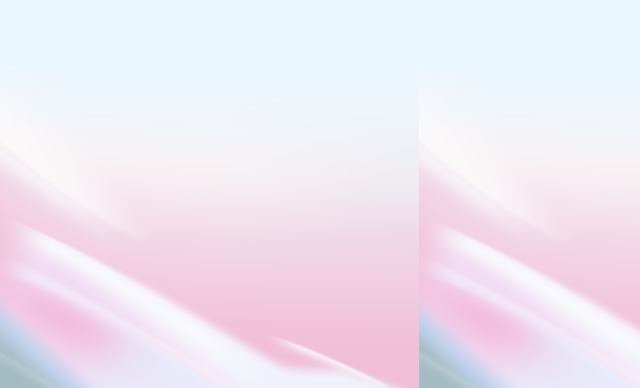
Write a Shadertoy shader that draws this background.

```glsl
#define SEAM 0.655
#define SKY vec3(0.912, 0.970, 1.0)
#define MIST vec3(0.948, 0.962, 0.982)
#define CREAM vec3(0.970, 0.945, 0.955)
#define BLUSH vec3(0.950, 0.835, 0.898)
#define ROSE vec3(0.943, 0.750, 0.845)
#define SILK vec3(0.970, 0.970, 0.990)
#define LILAC vec3(0.945, 0.860, 0.950)
#define ORCHID vec3(0.950, 0.735, 0.870)
#define PERIWINKLE vec3(0.735, 0.820, 0.925)
#define SLATE vec3(0.640, 0.735, 0.765)

// Bell curve with separate widths above and below zero
float bell(float d, float above, float below) {
    float t = d / (d > 0.0 ? above : below);
    return exp(-t * t);
}

float softMax(float a, float b, float blend) {
    return 0.5 * (a + b + sqrt((a - b) * (a - b) + blend * blend));
}

// Vertical wash, with the pink rising at the left
vec3 wash(vec2 p) {
    float h = p.y - 0.20 * exp(-5.0 * p.x) * smoothstep(0.80, 0.50, p.y);
    vec3 c = mix(ROSE, BLUSH, smoothstep(0.08, 0.37, h));
    c = mix(c, CREAM, smoothstep(0.30, 0.57, h));
    c = mix(c, MIST, smoothstep(0.52, 0.70, h));
    c = mix(c, SKY, smoothstep(0.64, 0.92, h));
    float cool = smoothstep(0.5, 1.1, p.x) * bell(p.y - 0.52, 0.16, 0.18);
    return c - cool * vec3(0.030, 0.018, 0.008);
}

// Two tapering strands of light at the upper left
vec3 strands(vec3 c, vec2 p) {
    float upper = p.y - (0.646 - 0.90 * p.x + 0.53 * p.x * p.x);
    float lower = p.y - (0.610 - 0.76 * p.x + 0.13 * p.x * p.x);
    float fade = smoothstep(0.43, 0.16, p.x);
    float spread = mix(0.025, 0.12, fade);
    c = mix(c, vec3(0.985, 0.980, 0.983), 0.85 * fade * bell(upper, spread, 0.014));
    fade = smoothstep(0.35, 0.12, p.x);
    return mix(c, SILK, 0.72 * fade * bell(lower, 0.018, 0.035));
}

// Folded ribbon sweeping down to the right
vec3 ribbon(vec3 c, vec2 p) {
    float slope = 0.45 - 0.45 * p.x - 0.14 * p.x * p.x;
    float ground = 0.045 - 0.35 * max(p.x - 0.88, 0.0);
    float depth = softMax(slope, ground, 0.02) - p.y;
    float soft = mix(0.006, 0.024, smoothstep(0.1, 0.6, p.x));
    float enter = smoothstep(0.01, 0.15, p.x + 0.4 * depth);
    float cover = smoothstep(-soft, soft, depth) * enter;

    // White crest, lilac body and a fine second highlight
    float width = mix(0.035, 0.085, smoothstep(0.1, 0.65, p.x));
    vec3 body = mix(LILAC, SILK, bell(depth - 0.6 * width, width, width));
    body = mix(body, SILK, 0.40 * bell(depth - 0.115 - 0.03 * p.x, 0.022, 0.012));
    body = mix(body, vec3(0.935, 0.945, 0.985), smoothstep(0.50, 0.72, p.x) * 0.8);

    // Lower fold, pale at its rim
    float fold = 0.30 - 0.33 * p.x - 0.36 * p.x * p.x - p.y;
    vec3 inner = mix(LILAC, vec3(0.910, 0.915, 0.980),
                     smoothstep(0.14, 0.36, p.x + 0.7 * (0.08 - p.y)));
    vec2 q = p - vec2(0.17, 0.175);
    float along = dot(q, vec2(0.88, -0.47));
    float across = dot(q, vec2(0.47, 0.88));
    float glow = bell(along, 0.16, 0.22) * bell(across, 0.055, 0.075);
    inner = mix(inner, ORCHID, 0.92 * glow);
    inner = mix(inner, SILK, 0.30 * bell(fold, 0.018, 0.004) * smoothstep(0.04, 0.25, p.x));
    body = mix(body, inner, smoothstep(-0.006, 0.012, fold));
    return mix(c, body, cover);
}

// Blue rim and slate shade in the lower left corner
vec3 corner(vec3 c, vec2 p) {
    float inside = 0.195 - 0.91 * p.x - p.y;
    c = mix(c, PERIWINKLE, 0.9 * smoothstep(-0.055, 0.035, inside));
    c = mix(c, SLATE, smoothstep(0.01, 0.11, inside));
    float line = p.y - (0.088 - 0.62 * p.x);
    return mix(c, vec3(0.76, 0.83, 0.85), 0.45 * bell(line, 0.008, 0.018));
}

// Thin streak at the lower right, sharp on its upper side
vec3 streak(vec3 c, vec2 p) {
    float x = p.x - 0.68;
    float line = p.y - (0.140 - 0.34 * x - 0.28 * x * x);
    float fade = smoothstep(0.0, 0.10, x) * smoothstep(0.42, 0.25, x);
    return mix(c, SILK, 0.80 * fade * bell(line, 0.004, 0.016));
}

vec3 scene(vec2 p) {
    vec3 c = strands(wash(p), p);
    c = ribbon(c, p);
    c = corner(c, p);
    return streak(c, p);
}

void mainImage(out vec4 fragColor, in vec2 fragCoord) {
    vec2 p = fragCoord / iResolution.y;
    float seam = SEAM * iResolution.x / iResolution.y;
    float pixel = 0.5 / iResolution.y;

    // The panel starts again to the right of the seam
    float side = smoothstep(-pixel, pixel, p.x - seam);
    vec3 color = mix(scene(p), scene(vec2(max(p.x - seam, 0.0), p.y)), side);
    fragColor = vec4(color, 1.0);
}
```
